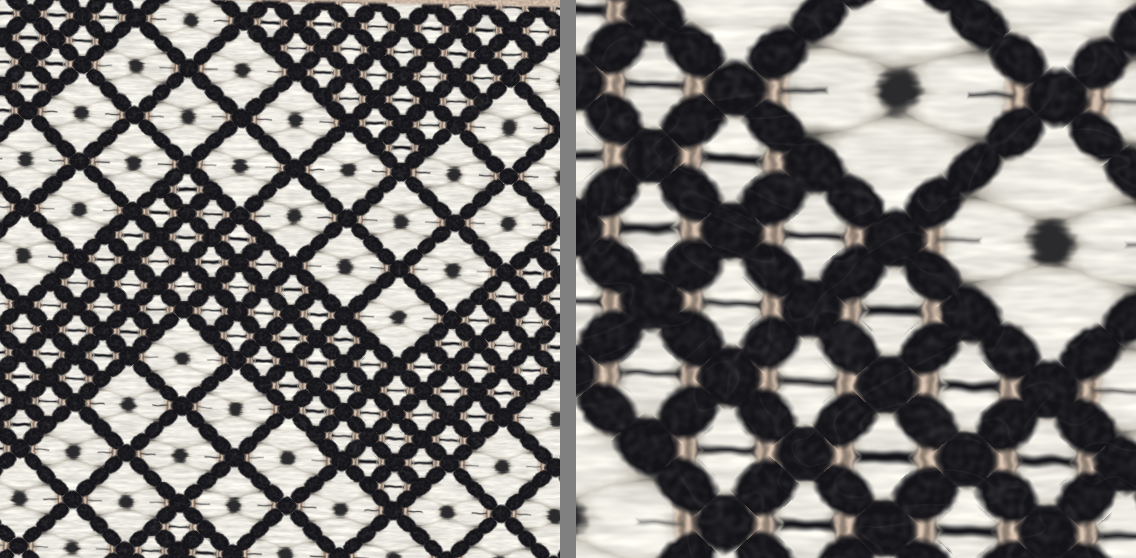
Left: the whole. Right: its middle third, enlarged.
Give the GLSL for this texture, as a WebGL 2 fragment shader.

```glsl
#version 300 es
// Handwoven wool: a skewed lattice of black knots around stepped bands of large and small white diamonds.
precision highp float;

uniform vec2 u_resolution;
out vec4 fragColor;

// Lattice, in canvas widths
const vec2 ORIGIN = vec2(0.336, 0.788);
const vec2 STEP_A = vec2(0.0469, -0.0448);
const vec2 STEP_B = vec2(-0.0488, -0.0415);
const float BAND_SHIFT = 7.0;      // small cells between successive bands
const float WARP = 0.0045;         // hand-made irregularity
const float SOFT = 0.06;           // edge softness, in cells

// Knots: radii across and along the line, in cells
const vec2 KNOT_LARGE = vec2(0.195, 0.30);
const vec2 KNOT_SMALL = vec2(0.215, 0.30);
const float KNOT_CORNER = 0.265;

const vec3 BLACK = vec3(0.075, 0.075, 0.095);
const vec3 CHARCOAL = vec3(0.20, 0.20, 0.21);
const vec3 SHADOW = vec3(0.43, 0.42, 0.40);
const vec3 CREAM = vec3(0.77, 0.75, 0.71);
const vec3 WOOL = vec3(0.93, 0.92, 0.89);
const vec3 WARP_BEIGE = vec3(0.79, 0.71, 0.64);

vec2 hash2(vec2 p) {
  p = vec2(dot(p, vec2(127.1, 311.7)), dot(p, vec2(269.5, 183.3)));
  return fract(sin(p) * 43758.5) * 2.0 - 1.0;
}

float gradientNoise(vec2 p) {
  vec2 i = floor(p), f = fract(p), w = f * f * (3.0 - 2.0 * f);
  vec2 o = vec2(0.0, 1.0);
  float low = mix(dot(hash2(i), f), dot(hash2(i + o.yx), f - o.yx), w.x);
  float high = mix(dot(hash2(i + o), f - o), dot(hash2(i + 1.0), f - 1.0), w.x);
  return mix(low, high, w.y);
}

// Dome height of a yarn bundle: 1 at its centre, 0 at its rim
float bundle(vec2 q, vec2 centre, vec2 radii) {
  vec2 e = (q - centre) / radii;
  return 1.0 - dot(e, e);
}

// Coverage of a soft-edged box
float box(vec2 q, vec2 centre, vec2 halfSize) {
  vec2 d = abs(q - centre) - halfSize;
  return 1.0 - smoothstep(-SOFT, SOFT, max(d.x, d.y));
}

// Stepped band: a central block with one arm to each side
bool isLarge(vec2 k) {
  bool inBand = k.x >= -1.0 && k.x <= 4.0;
  bool core = k.y >= -1.0 && k.y <= 0.0;
  bool leftArm = k.y > 0.0 && k.x <= 0.0;
  bool rightArm = k.y < -1.0 && k.x >= 3.0;
  return inBand && (core || leftArm || rightArm);
}

vec3 woolColor(float height, float thread) {
  vec3 c = mix(SHADOW, CREAM, smoothstep(-0.35, 0.2, height));
  c = mix(c, WOOL, smoothstep(0.05, 0.65, height));
  return c * (1.0 + 0.17 * thread);
}

vec3 largeDiamond(vec2 q, vec2 vary, float thread) {
  vec2 a = abs(q);
  float h = bundle(a, vec2(0.0, 0.80 + 0.05 * vary.x), vec2(1.0, 0.50));
  h = max(h, bundle(a, vec2(0.0, 1.36), vec2(0.58, 0.38)));
  h = max(h, bundle(a, vec2(0.82, 0.20), vec2(0.68, 0.36)));
  vec3 c = woolColor(h, thread);
  float tip = box(a, vec2(1.52, 0.0), vec2(0.15, 0.22));
  c = mix(c, WARP_BEIGE * (0.88 + 0.18 * sin(a.x * 42.0)), tip);
  float slit = box(a, vec2(1.18, 0.0), vec2(0.26, 0.015));
  c = mix(c, CHARCOAL, slit * (0.9 + 0.3 * vary.y));
  float eye = length(q * vec2(1.0, 0.95)) + 0.12 * thread;
  return mix(c, CHARCOAL * 0.85, 1.0 - smoothstep(0.17, 0.36, eye));
}

vec3 smallDiamond(vec2 q, vec2 vary, float thread) {
  vec2 a = abs(q);
  float side = box(a, vec2(0.56, 0.0), vec2(0.18, 0.23));
  vec3 c = mix(CHARCOAL, WARP_BEIGE * (0.90 + 0.2 * sin(a.x * 36.0)), side);
  float h = bundle(a, vec2(0.0, 0.25), vec2(0.41, 0.38));
  c = mix(c, woolColor(h, thread), smoothstep(-0.2, 0.15, h));
  float mark = box(q, vec2(0.04 * vary.x, 0.0), vec2(0.32, 0.045 + 0.025 * vary.y));
  return mix(c, BLACK, mark);
}

void main() {
  vec2 p = gl_FragCoord.xy / u_resolution.x;
  vec2 bend = vec2(gradientNoise(p * 9.0), gradientNoise(p * 9.0 + 31.0));
  vec2 uv = inverse(mat2(STEP_A, STEP_B)) * (p + WARP * bend - ORIGIN);

  // Cell under this point: small unless a band claims it
  float size = 1.0;
  vec2 centre = floor(uv) + 0.5;
  for (float n = -1.0; n <= 1.0; n++) {
    vec2 k = floor((uv - BAND_SHIFT * n + 1.0) * 0.5);
    if (isLarge(k)) { size = 2.0; centre = 2.0 * k + BAND_SHIFT * n; }
  }
  vec2 cell = uv - centre;
  vec2 q = vec2(cell.x - cell.y, -cell.x - cell.y);
  vec2 vary = hash2(centre + 5.0);

  // Wool filling with horizontal threads
  float thread = gradientNoise(p * vec2(20.0, 150.0)) + 0.5 * gradientNoise(p * vec2(70.0, 330.0));
  float fuzz = gradientNoise(p * 190.0);
  q += 0.05 * vec2(fuzz, gradientNoise(p * 80.0));
  vec3 color = size > 1.5 ? largeDiamond(q, vary, thread) : smallDiamond(q, vary, thread);

  // Black knots at corners and half steps along every cell edge
  vec2 m = abs(cell);
  float along = min(m.x, m.y), slot = round(along * 2.0) * 0.5;
  vec2 radii = size > 1.5 ? KNOT_LARGE : KNOT_SMALL;
  if (slot > size * 0.5 - 0.1) radii = vec2(KNOT_CORNER);
  radii *= 1.0 + 0.08 * hash2(round(uv * 2.0));
  float knot = 1.0 - length(vec2(max(m.x, m.y) - size * 0.5, along - slot) / radii) + 0.13 * fuzz;
  float wisps = 1.0 - smoothstep(0.0, 0.05, abs(gradientNoise(p * vec2(38.0, 46.0) + bend * 3.0)));
  vec3 yarn = mix(BLACK, CHARCOAL, clamp(0.35 * knot + 0.7 * fuzz + 0.3 * wisps, 0.0, 1.0));
  color = mix(color, yarn, smoothstep(-0.22, 0.16, knot));

  // Beige hem along the upper right edge
  float top = u_resolution.y / u_resolution.x - p.y;
  float hem = smoothstep(-0.004, 0.004, 0.022 * (p.x - 0.42) - top + 0.003 * bend.x);
  color = mix(color, WARP_BEIGE * (1.0 + 0.25 * fuzz), hem);
  fragColor = vec4(clamp(color, 0.0, 1.0), 1.0);
}
```
